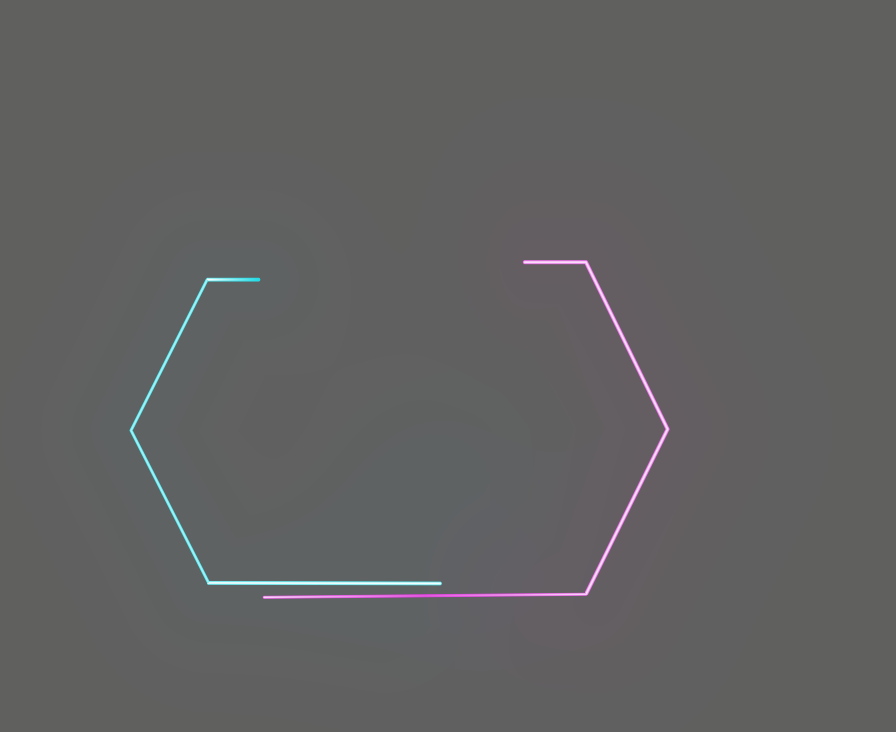
Write a WebGL 2 fragment shader that draws this background.

```glsl
#version 300 es
precision highp float;

uniform vec2 u_resolution;
out vec4 fragColor;

const vec3 GRAY = vec3(0.377, 0.377, 0.374);
const vec3 CYAN = vec3(0.14, 0.86, 0.90);
const vec3 MAGENTA = vec3(0.87, 0.22, 0.86);

// Distance to a segment in x, position along it in y
vec2 segment(vec2 p, vec2 a, vec2 b) {
    vec2 ab = b - a;
    float t = clamp(dot(p - a, ab) / dot(ab, ab), 0.0, 1.0);
    return vec2(length(p - a - ab * t), t);
}

// Nearest distance in x, segment index plus position along it in y
vec2 tracePath(vec2 p, vec2 points[5]) {
    vec2 nearest = vec2(10.0, 0.0);
    for (int i = 0; i < 4; i++) {
        vec2 s = segment(p, points[i], points[i + 1]);
        if (s.x < nearest.x) nearest = vec2(s.x, float(i) + s.y);
    }
    return nearest;
}

// Soft elliptical light, 1 at its centre
float softLight(vec2 p, vec2 centre, vec2 radius) {
    vec2 q = (p - centre) / radius;
    return exp(-dot(q, q));
}

// Coloured tube with a paler core
vec3 neon(vec3 base, float dist, float halfWidth, vec3 tint, float whiteness, float pixel) {
    float tube = 1.0 - smoothstep(halfWidth - 0.6 * pixel, halfWidth + 0.6 * pixel, dist);
    float core = exp(-pow(dist / (0.8 * halfWidth), 2.0)) * whiteness;
    return mix(base, mix(tint, vec3(1.0), core), tube);
}

void main() {
    vec2 p = (gl_FragCoord.xy - 0.5 * u_resolution) / u_resolution.y;
    float pixel = 1.0 / u_resolution.y;

    vec2 leftFrame[5] = vec2[5](
        vec2(-0.259, 0.118), vec2(-0.329, 0.118), vec2(-0.433, -0.088),
        vec2(-0.327, -0.2963), vec2(-0.011, -0.2971));
    vec2 rightFrame[5] = vec2[5](
        vec2(0.105, 0.1418), vec2(0.1885, 0.1418), vec2(0.3, -0.0863),
        vec2(0.1885, -0.3118), vec2(-0.251, -0.316));
    vec2 left = tracePath(p, leftFrame);
    vec2 right = tracePath(p, rightFrame);

    // Faint coloured haze
    float coolHaze = 0.8 * exp(-pow(left.x / 0.10, 2.0))
        + softLight(p, vec2(-0.01, -0.2), vec2(0.16, 0.17));
    float warmHaze = exp(-pow(right.x / 0.13, 2.0)) * smoothstep(-0.1, 0.12, p.x);
    vec3 color = GRAY;
    color += vec3(-0.006, 0.008, 0.014) * min(coolHaze, 1.0);
    color += vec3(0.014, -0.008, 0.010) * warmHaze;

    // Right frame: pale ends and a saturated middle along the base
    float rightBase = step(3.0, right.y);
    float baseWhite = mix(0.15, 0.8, abs(2.0 * (right.y - 3.0) - 1.0));
    float rightWhite = mix(0.85, baseWhite, rightBase);
    float rightWidth = mix(0.0028, 0.0021, rightBase);
    color = neon(color, right.x, rightWidth, MAGENTA, rightWhite, pixel);

    // Left frame: white cap fading to its tip, thin sides, bright base
    float leftBase = step(3.0, left.y);
    float leftCap = 1.0 - step(1.0, left.y);
    float leftWhite = mix(mix(0.6, 0.95, leftBase), left.y, leftCap);
    float leftWidth = mix(0.0021, 0.0026, max(leftBase, leftCap));
    color = neon(color, left.x, leftWidth, CYAN, leftWhite, pixel);

    fragColor = vec4(color, 1.0);
}
```
